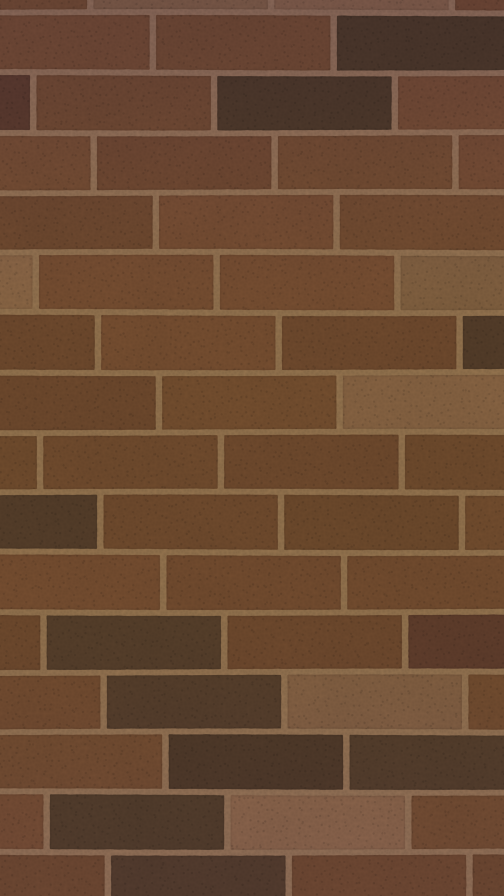
A Shadertoy shader for this texture:

```glsl
const vec2  BRICK_PITCH   = vec2(0.2018, 0.0669); // joint to joint, canvas heights
const float ROW_SHIFT     = 0.0685;               // stagger of each course
const vec2  WALL_ORIGIN   = vec2(0.1016, -0.0526);
const vec2  JOINT_WIDTH   = vec2(0.0072, 0.0066);
const float CORNER_RADIUS = 0.0012;
const float EDGE_WEAR     = 0.0004;
const float COURSE_SAG    = 0.0008;
const float DARK_SHARE    = 0.25;
const float MAROON_SHARE  = 0.05;
const float LIGHT_SHARE   = 0.14;
const float TONE_SPREAD   = 0.08;
const float GRAIN_SCALE   = 260.0;
const float GRAIN_DEPTH   = 0.06;
const float PIT_SCALE     = 110.0;
const float PIT_DEPTH     = 0.10;

const vec3 CLAY_BROWN  = vec3(0.425, 0.284, 0.172);
const vec3 CLAY_DARK   = vec3(0.308, 0.228, 0.150);
const vec3 CLAY_MAROON = vec3(0.355, 0.230, 0.160);
const vec3 CLAY_LIGHT  = vec3(0.500, 0.370, 0.245);
const vec3 MORTAR      = vec3(0.545, 0.425, 0.288);
const vec3 EDGE_TINT   = vec3(0.97, 0.94, 1.18);  // cooler light near the ends

float hash(vec2 p) {
    return fract(sin(dot(p, vec2(127.1, 311.7))) * 43758.5);
}

// Distance to the nearest scattered grain
float cellular(vec2 p) {
    vec2 cell = floor(p), f = fract(p);
    float nearest = 2.0;
    for (int y = -1; y <= 1; y++)
    for (int x = -1; x <= 1; x++) {
        vec2 o = vec2(x, y);
        vec2 grain = o + vec2(hash(cell + o), hash(cell + o + 53.0));
        nearest = min(nearest, length(grain - f));
    }
    return nearest;
}

// Smooth mottling from layered sines, about -1 to 1
float mottle(vec2 p) {
    float sum = 0.0, amp = 0.5;
    for (int i = 0; i < 4; i++) {
        sum += amp * sin(p.x + 1.7 * sin(p.y)) * cos(p.y + 1.3 * sin(p.x));
        p = mat2(1.5, 1.1, -1.1, 1.5) * p + 2.3;
        amp *= 0.55;
    }
    return sum;
}

float roundedBox(vec2 p, vec2 halfSize, float radius) {
    vec2 d = abs(p) - halfSize + radius;
    return length(max(d, 0.0)) + min(max(d.x, d.y), 0.0) - radius;
}

vec3 brickColor(vec2 id) {
    float kind = hash(id + 7.0);
    vec3 clay = CLAY_BROWN;
    if (kind < DARK_SHARE) clay = CLAY_DARK;
    else if (kind < DARK_SHARE + MAROON_SHARE) clay = CLAY_MAROON;
    else if (kind > 1.0 - LIGHT_SHARE) clay = CLAY_LIGHT;
    float tone = hash(id + 31.0) - 0.5;
    float redness = hash(id + 67.0) - 0.5;
    return clay * (1.0 + TONE_SPREAD * tone) + vec3(0.006, -0.004, 0.006) * redness;
}

void mainImage(out vec4 fragColor, in vec2 fragCoord) {
    float pixel = 1.0 / iResolution.y;
    vec2 wall = fragCoord * pixel;
    wall.y = 1.0 - wall.y;

    // Courses, counted downward, each shifted by a third of a brick
    vec2 p = wall - WALL_ORIGIN;
    p.y += COURSE_SAG * sin(wall.x * 7.0 + wall.y * 23.0);
    float row = floor(p.y / BRICK_PITCH.y);
    p.x -= row * ROW_SHIFT + 0.002 * (hash(vec2(row, 3.0)) - 0.5);
    vec2 id = vec2(floor(p.x / BRICK_PITCH.x), row);
    vec2 local = p - (id + 0.5) * BRICK_PITCH;

    // Brick outline with worn edges
    vec2 halfSize = 0.5 * (BRICK_PITCH - JOINT_WIDTH);
    float dist = roundedBox(local, halfSize, CORNER_RADIUS);
    dist += EDGE_WEAR * mottle(wall * 150.0);
    float soft = max(0.65 * pixel, 0.0008);
    float brick = 1.0 - smoothstep(-soft, soft, dist);

    // Surface grain and sparse pits in the clay, coarser in the mortar
    float grain = cellular(wall * GRAIN_SCALE) - 0.45;
    float pit = smoothstep(0.22, 0.05, cellular(wall * PIT_SCALE));
    vec3 clay = brickColor(id) * (1.0 + GRAIN_DEPTH * grain - PIT_DEPTH * pit);
    clay *= 1.0 + 0.02 * mottle(wall * 25.0 + id * 5.0);
    clay *= 1.0 - 0.07 * smoothstep(-0.003, 0.0, dist);
    vec3 joint = MORTAR * (1.0 + 1.5 * GRAIN_DEPTH * grain);
    vec3 color = mix(joint, clay, brick);

    // Uneven light: warm in the middle, cooler and dimmer at the ends
    float ends = smoothstep(0.40, 0.0, wall.y) + 0.65 * smoothstep(0.65, 1.0, wall.y);
    color *= mix(vec3(1.0), EDGE_TINT, ends);
    color *= 1.0 - 0.06 * smoothstep(0.2, 0.0, wall.y);

    fragColor = vec4(color, 1.0);
}
```
